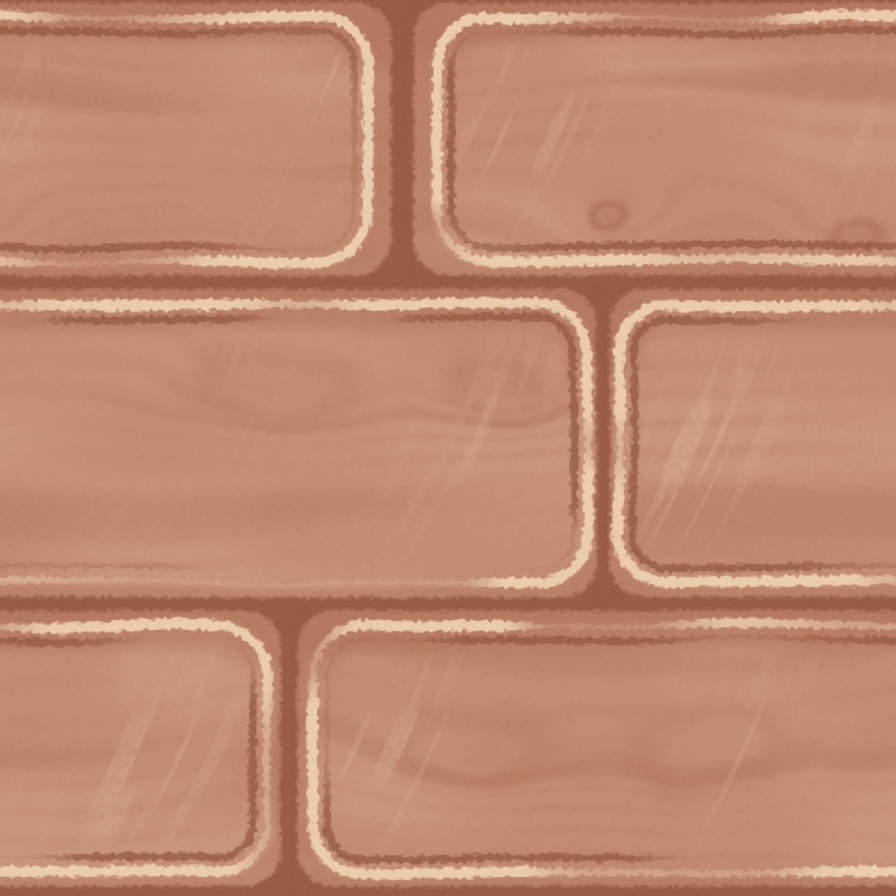
Give the GLSL for this texture, as a Shadertoy shader.

```glsl
// Three staggered courses of painted wooden planks with chalky bevels, knots and scratches.
#define ROW_SPLIT vec2(0.322, 0.681)
#define GROOVE_HALF 0.007
#define BEVEL_INSET 0.024
#define CORNER_RADIUS 0.055
#define LIGHT_HALF_WIDTH 0.0058
#define DARK_HALF_WIDTH 0.0042
#define DARK_OFFSET 0.016
#define WOBBLE 0.007
#define GRAIN_FREQ 190.0
#define SCRATCH_FREQ 115.0
#define SCRATCH_SLANT 0.45

// Per-row values, bottom row first
const vec3 JOINT_X = vec3(0.322, 0.673, 0.449);
const vec3 JOINT_HALF = vec3(0.009, 0.007, 0.012);
const vec3 SIDE_INSET = vec3(0.025, 0.018, 0.039);

// Two knots per row: centre and radii relative to the plank
const vec4 KNOTS[6] = vec4[6](
    vec4(-0.30, 0.00, 0.08, 0.045), vec4(-0.03, 0.00, 0.10, 0.050),
    vec4(0.12, 0.062, 0.10, 0.042), vec4(0.39, 0.055, 0.06, 0.035),
    vec4(-0.27, -0.086, 0.020, 0.016), vec4(0.008, -0.108, 0.028, 0.022));

const vec3 GROOVE = vec3(0.59, 0.36, 0.265);
const vec3 BROWN = vec3(0.69, 0.455, 0.35);
const vec3 WOOD = vec3(0.76, 0.55, 0.44);
const vec3 PALE = vec3(0.79, 0.60, 0.49);
const vec3 CHALK = vec3(0.86, 0.71, 0.60);
const vec3 CREAM = vec3(0.93, 0.81, 0.69);

float hash(vec2 p) {
    vec3 q = fract(p.xyx * vec3(0.1031, 0.1030, 0.0973));
    q += dot(q, q.yzx + 33.33);
    return fract((q.x + q.y) * q.z);
}

float noise(vec2 p) {
    vec2 i = floor(p), f = fract(p);
    f = f * f * (3.0 - 2.0 * f);
    return mix(mix(hash(i), hash(i + vec2(1, 0)), f.x),
               mix(hash(i + vec2(0, 1)), hash(i + vec2(1, 1)), f.x), f.y);
}

float roundBox(vec2 p, vec2 halfSize, float radius) {
    vec2 q = abs(p) - halfSize + radius;
    return length(max(q, 0.0)) + min(max(q.x, q.y), 0.0) - radius;
}

float stroke(float d, float halfWidth) {
    return 1.0 - smoothstep(halfWidth - 0.002, halfWidth + 0.002, abs(d));
}

// Wavy grain that bends around the knots
vec3 woodColor(vec2 p, int row, vec2 seed) {
    float bend = 0.0, blot = 0.0;
    for (int k = 0; k < 2; k++) {
        vec4 knot = KNOTS[row * 2 + k];
        vec2 q = (p - knot.xy) / knot.zw;
        q += 0.5 * (vec2(noise(p * 14.0 + seed), noise(p * 14.0 - seed)) - 0.5);
        float r = length(q), small = 1.0 - smoothstep(0.025, 0.06, knot.z);
        bend += exp(-r * r * mix(0.5, 0.1, small)) * 0.07;
        float rim = exp(-8.0 * (r - 0.8) * (r - 0.8));
        blot += mix(0.32, 0.75, small) * max(rim, 0.6 * exp(-r * r * 2.0));
    }
    float warp = noise(p * vec2(4, 9) + seed) * 0.055 + bend;
    float fine = 0.5 + 0.5 * sin((p.y + warp) * GRAIN_FREQ);
    float broad = noise(vec2(p.x * 1.5, (p.y + warp) * 26.0) + seed);
    float cloud = noise(p * vec2(5, 10) + seed + 31.0);
    vec3 color = mix(WOOD, PALE, smoothstep(0.35, 0.8, cloud) * 0.7);
    color = mix(color, BROWN, 0.20 * fine * fine * noise(p * vec2(6, 12) - seed));
    color = mix(color, BROWN, 0.38 * smoothstep(0.55, 0.9, broad));
    return mix(color, BROWN, min(blot, 0.85));
}

// Slanted chalk marks gathered in three loose patches
float scratches(vec2 p, vec2 seed) {
    float patches = 0.0;
    for (int k = 0; k < 3; k++) {
        float jitter = hash(seed + float(k) * 5.3) - 0.5;
        vec2 q = p - vec2(float(k - 1) * 0.38 + jitter * 0.09, jitter * 0.06);
        q.x -= SCRATCH_SLANT * q.y;
        q /= vec2(0.07, 0.095);
        patches += exp(-dot(q, q)) * (k == 1 ? 0.5 : 0.9);
    }
    float across = p.x - SCRATCH_SLANT * p.y + 0.5 * p.y * p.y;
    float lines = smoothstep(0.52, 0.85, noise(vec2(across * SCRATCH_FREQ, p.y * 9.0) + seed));
    return patches * lines * mix(0.45, 1.0, noise(p * 230.0));
}

void mainImage(out vec4 fragColor, in vec2 fragCoord) {
    vec2 uv = fract(fragCoord / iResolution.xy - vec2(0.0, 0.004));

    // Plank-local coordinates, one plank wrapping along each row
    int row = int(step(ROW_SPLIT.x, uv.y) + step(ROW_SPLIT.y, uv.y));
    float low = row == 0 ? 0.0 : ROW_SPLIT[row - 1];
    float high = row == 2 ? 1.0 : ROW_SPLIT[row];
    vec2 seed = vec2(17.0, 43.0) * float(row + 1);
    vec2 p = vec2(fract(uv.x - JOINT_X[row]) - 0.5, uv.y - 0.5 * (low + high));
    vec2 halfSize = vec2(0.5, 0.5 * (high - low));

    // Hand-drawn drift and rough chalk edges
    vec2 drift = vec2(noise(p * 8.0 + seed), noise(p * 8.0 + seed + 71.0)) - 0.5;
    vec2 drawn = p + WOBBLE * drift;
    float rough = noise(p * 240.0 + seed) - 0.5;
    float bevel = roundBox(drawn, halfSize - vec2(SIDE_INSET[row], BEVEL_INSET), CORNER_RADIUS);
    float groove = roundBox(p + 0.3 * WOBBLE * drift,
                            halfSize - vec2(JOINT_HALF[row], GROOVE_HALF), 0.04);

    // Plank face, with a brown band under the upper edge
    vec3 color = woodColor(p, row, seed);
    color = mix(color, CHALK, 0.6 * scratches(p, seed) * smoothstep(0.015, 0.035, -bevel));
    float band = smoothstep(0.04, 0.015, -bevel) * smoothstep(0.06, 0.12, p.y);
    color = mix(color, BROWN, 0.5 * band);
    color = mix(color, BROWN, 0.45 * smoothstep(0.0, 0.012, bevel));

    // Broken dark and light contours, firmer near the joint
    float ends = smoothstep(0.15, 0.42, abs(p.x));
    float lightInk = smoothstep(0.22, 0.6, noise(p * vec2(6, 10) + seed + 9.0) + 0.25 * ends);
    float darkInk = smoothstep(0.3, 0.65, noise(p * vec2(5, 9) - seed) + 0.25 * ends);
    float dark = stroke(bevel + DARK_OFFSET + 0.005 * rough, DARK_HALF_WIDTH * (0.4 + 0.6 * darkInk));
    color = mix(color, GROOVE, 0.8 * dark * darkInk);
    float light = stroke(bevel + 0.005 * rough, LIGHT_HALF_WIDTH * (0.35 + 0.65 * lightInk));
    color = mix(color, mix(CHALK, CREAM, lightInk), light * (0.25 + 0.7 * lightInk));

    // Groove between planks
    color = mix(color, GROOVE, 0.95 * smoothstep(-0.004, 0.003, groove + 0.005 * rough));
    color += 0.012 * rough;
    fragColor = vec4(color, 1.0);
}
```
